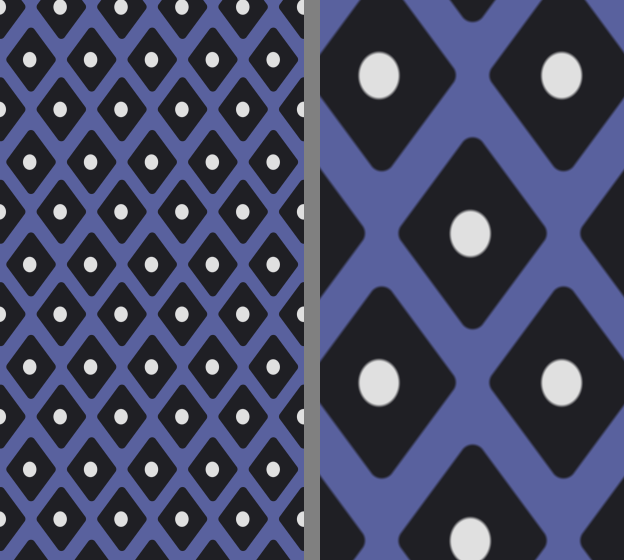
Left: the whole. Right: its middle third, enlarged.
Give the GLSL for this pattern, as a Shadertoy shader.

```glsl
// Lengths are fractions of the canvas height
const vec2  DIAMOND_PITCH  = vec2(0.1082, 0.1829);
const vec2  DOT_PITCH      = vec2(0.1087, 0.1829);
const vec2  DIAMOND_ORIGIN = vec2(0.0013, 0.0732);
const vec2  DOT_ORIGIN     = vec2(-0.0013, 0.0730);
const float ROW_RISE       = 0.0888;   // height of the staggered row above the first
const vec2  DIAMOND_CORE   = vec2(0.0365, 0.0495);
const float CORNER_RADIUS  = 0.0076;
const vec2  DOT_RADII      = vec2(0.0120, 0.0138);
const float EDGE_SOFTNESS  = 0.0012;

const vec3 GROUND_BLUE  = vec3(0.35, 0.38, 0.62);
const vec3 DIAMOND_DARK = vec3(0.12, 0.12, 0.14);
const vec3 DOT_LIGHT    = vec3(0.88, 0.88, 0.88);

// Offset from the nearest point of a rectangular lattice
vec2 nearestOffset(vec2 p, vec2 pitch) {
    return p - pitch * floor(p / pitch + 0.5);
}

// Signed distance to a rhombus with the given half diagonals
float rhombusDistance(vec2 p, vec2 halfSize) {
    p = abs(p);
    vec2 edge = vec2(-halfSize.x, halfSize.y);
    vec2 fromCorner = p - vec2(halfSize.x, 0.0);
    float t = clamp(dot(fromCorner, edge) / dot(edge, edge), 0.0, 1.0);
    float side = sign(p.x * halfSize.y + p.y * halfSize.x - halfSize.x * halfSize.y);
    return length(fromCorner - edge * t) * side;
}

// Approximate signed distance to an ellipse
float ellipseDistance(vec2 p, vec2 radii) {
    return (length(p / radii) - 1.0) * min(radii.x, radii.y);
}

float coverage(float dist, float softness) {
    return 1.0 - smoothstep(-softness, softness, dist);
}

void mainImage(out vec4 fragColor, in vec2 fragCoord) {
    vec2 p = fragCoord / iResolution.y;
    float softness = max(EDGE_SOFTNESS, 0.6 / iResolution.y);

    // Two interleaved lattices form the staggered rows
    float diamond = 1.0;
    float spot = 1.0;
    for (int row = 0; row < 2; row++) {
        vec2 stagger = float(row) * vec2(0.5, ROW_RISE);
        vec2 diamondShift = stagger * vec2(DIAMOND_PITCH.x, 1.0);
        vec2 dotShift = stagger * vec2(DOT_PITCH.x, 1.0);
        vec2 d = nearestOffset(p - DIAMOND_ORIGIN - diamondShift, DIAMOND_PITCH);
        vec2 s = nearestOffset(p - DOT_ORIGIN - dotShift, DOT_PITCH);
        diamond = min(diamond, rhombusDistance(d, DIAMOND_CORE) - CORNER_RADIUS);
        spot = min(spot, ellipseDistance(s, DOT_RADII));
    }

    // Layers from back to front
    vec3 color = mix(GROUND_BLUE, DIAMOND_DARK, coverage(diamond, softness));
    color = mix(color, DOT_LIGHT, coverage(spot, softness));
    fragColor = vec4(color, 1.0);
}
```
